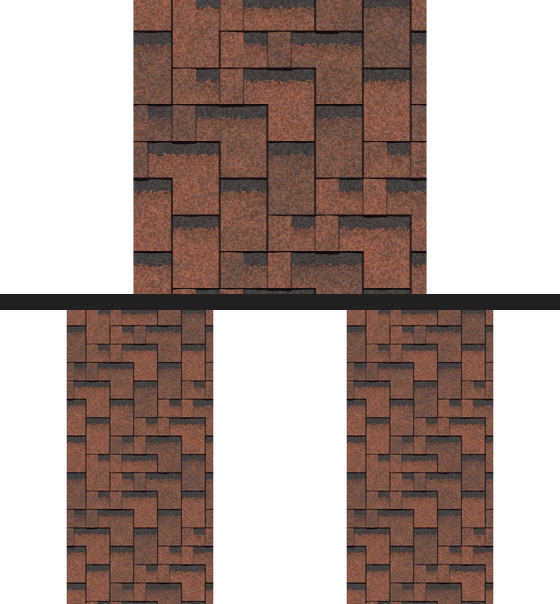
Top, the tile; bottom, the same tile 2 across and 2 down.
This texture is drawn by a Shadertoy shader. Its source:

```glsl
const float ROWS = 8.0;
const float HALF_TAB = 0.0812;   // half a tab, in canvas heights
const float GRAINS = 190.0;      // granules per canvas height

float hash(vec2 c) {
    vec3 q = fract(c.xyx * 0.1031);
    q += dot(q, q.yzx + 33.33);
    return fract((q.x + q.y) * q.z);
}

// Cellular noise: random value of the nearest granule, wrapping at the canvas height
float granules(vec2 p) {
    vec2 cell = floor(p * GRAINS), f = fract(p * GRAINS);
    float nearest = 9.0, value = 0.0;
    for (int j = -1; j <= 1; j++)
    for (int i = -1; i <= 1; i++) {
        vec2 o = vec2(i, j);
        vec2 id = mod(cell + o, GRAINS);
        vec2 d = o + vec2(hash(id), hash(id + 211.0)) - f;
        float dist = dot(d, d);
        if (dist < nearest) {
            nearest = dist;
            value = hash(id + 457.0);
        }
    }
    return value;
}

// Broad mottling from layered sines, whole periods vertically
float mottle(vec2 p) {
    vec2 a = 6.28318 * p;
    return 0.5 * sin(3.0 * a.x + 2.0 * a.y + 2.0 * sin(4.0 * a.y - a.x))
         + 0.3 * sin(9.0 * a.x - 7.0 * a.y + sin(5.0 * a.x))
         + 0.2 * sin(19.0 * a.x + 17.0 * a.y);
}

vec3 shingles(vec2 p, float px) {
    // Courses run downward; each shifts by one tab
    float course = 3.166 - p.y * ROWS;
    float row = mod(floor(course), ROWS), t = fract(course);
    float u = 4.527 + p.x / HALF_TAB;
    float v = mod(u + 2.0 * row, 12.0), slot = floor(v);

    // Slots in a course: hanging tab, plain overlap, or exposed dark band
    bool isTab = slot < 2.0 || slot == 8.0 || slot == 9.0;
    bool isDark = !isTab && slot != 2.0 && slot != 4.0;

    // A hanging tab takes its shade from the piece above
    float owner = mod(row - (isTab ? 1.0 : 0.0), ROWS);
    float along = u + 2.0 * owner, q = mod(along, 12.0);
    float piece = step(4.0, q) + step(5.0, q) + step(8.0, q);
    float shade = hash(vec2(owner * 7.0 + piece, floor(along / 12.0) + 31.0));

    // Granulated surface
    float grain = granules(p) - 0.5;
    float worn = clamp(shade + 0.35 * mottle(p), 0.0, 1.0);
    vec3 color = mix(vec3(0.43, 0.315, 0.275), vec3(0.55, 0.35, 0.285), worn);
    color *= 1.0 + 0.36 * grain;
    color += vec3(-0.03, 0.01, 0.02) * sin(40.0 * grain);

    // Dark band with a ragged lower edge
    if (isDark) {
        float ragged = t + 0.09 * grain + 0.012 * sin(u * 9.0 + row);
        vec3 band = vec3(0.27, 0.25, 0.25) * (1.0 + 0.35 * grain);
        color *= mix(0.9, 1.0, smoothstep(0.4, 0.75, t));
        color = mix(band, color, smoothstep(0.36, 0.41, ragged));
    }

    // Vertical joints: deep beside tabs, faint beside the narrow piece
    float aa = px / HALF_TAB;
    float deep = min(abs(abs(v - 6.0) - 4.0), min(6.0 - abs(v - 6.0), abs(v - 8.0)));
    float faint = abs(abs(v - 4.5) - 0.5);
    vec3 black = vec3(0.08, 0.05, 0.06);
    color = mix(color, black, 0.75 * (1.0 - smoothstep(0.022, 0.022 + aa, deep)));
    color = mix(color, black, 0.4 * (1.0 - smoothstep(0.01, 0.01 + aa, faint)));

    // Shadow under the lower edge of the course above
    if (!isTab) {
        float width = slot == 6.0 ? 0.085 : (isDark ? 0.055 : 0.035);
        width += 0.008 * sin(u * 5.0 + row * 2.0);
        float soft = px * ROWS;
        color = mix(black, color, smoothstep(width - 0.5 * soft, width + 0.5 * soft, t));
    }
    return color;
}

void mainImage(out vec4 fragColor, in vec2 fragCoord) {
    float px = 1.0 / iResolution.y;
    vec3 color = vec3(0.0);
    // Four samples per pixel
    for (int j = 0; j < 2; j++)
    for (int i = 0; i < 2; i++) {
        vec2 offset = 0.5 * vec2(i, j) - 0.25;
        vec2 p = (fragCoord + offset - 0.5 * iResolution.xy) * px;
        float margin = smoothstep(-0.5 * px, 0.5 * px, abs(p.x) - 0.4985);
        color += 0.25 * mix(shingles(p, px), vec3(1.0), margin);
    }
    fragColor = vec4(color, 1.0);
}
```
